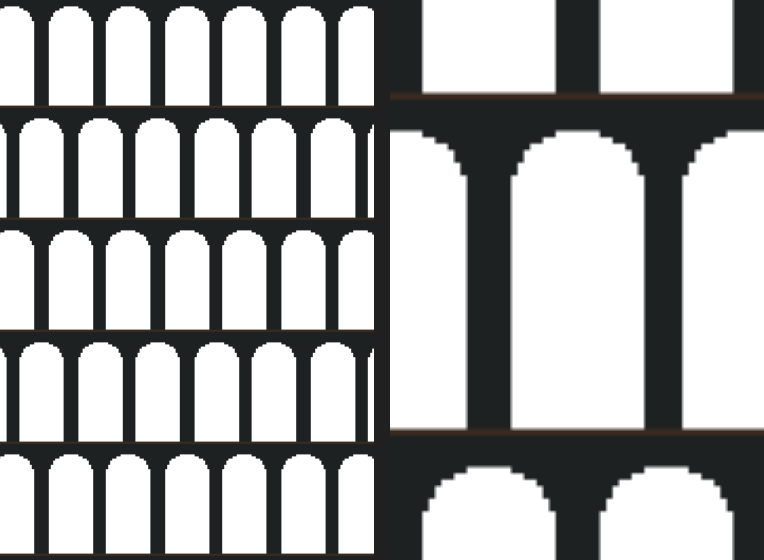
Left, the full canvas; right, a detail of the centre.
Give the GLSL for this pattern, as a Shadertoy shader.

```glsl
// Rows of tall white arched windows between dark pillars, every other row
// shifted by half a bay. The plan is drawn on a coarse grid of square blocks,
// which gives stepped arches and uneven pillars, then softened by supersampling.

#define ROWS 5.0            // rows down the canvas
#define ROW_BLOCKS 53.0     // blocks per row
#define BAY 27.5            // blocks per window bay; rounding alternates 27 and 28
#define STAGGER 14.0        // shift of odd rows, in blocks
#define SILL 3.0            // first block row of the opening
#define SPRING 41.0         // height where the arch begins
#define ARCH vec2(10.35, 9.0) // arch half width and rise
#define SOFTNESS 0.6        // edge blur, in blocks
#define WALL vec3(0.115, 0.13, 0.13)
#define LEDGE vec3(0.225, 0.165, 0.12)
#define OPENING vec3(1.0)

// Colour of the block under p, where p is in blocks
vec3 facade(vec2 p) {
    float row = floor(p.y / ROW_BLOCKS);
    float y = floor(mod(p.y, ROW_BLOCKS));
    float x = floor(p.x + 0.5) - STAGGER * mod(row, 2.0);

    // Distance from the nearest window axis, snapped to whole blocks
    float bay = floor(x / BAY + 0.5);
    float dx = abs(x - floor(bay * BAY));

    // Elliptical head above straight sides
    float rise = max(y + 0.5 - SPRING, 0.0) / ARCH.y;
    float halfWidth = ARCH.x * sqrt(max(1.0 - rise * rise, 0.0));
    bool inWindow = y >= SILL && y < SPRING + ARCH.y && dx <= halfWidth;

    // Thin ledge directly under the openings
    vec3 wall = y == SILL - 1.0 ? LEDGE : WALL;
    return inWindow ? OPENING : wall;
}

void mainImage(out vec4 fragColor, in vec2 fragCoord) {
    float blocksPerPixel = ROWS * ROW_BLOCKS / iResolution.y;
    vec2 p = (fragCoord - vec2(0.5 * iResolution.x, 0.0)) * blocksPerPixel;
    p.x -= 0.12;

    // Average a small square of samples to smooth the edges
    const int N = 5;
    float spread = max(SOFTNESS, blocksPerPixel);
    vec3 color = vec3(0.0);
    for (int j = 0; j < N; j++) {
        for (int i = 0; i < N; i++) {
            vec2 offset = (vec2(i, j) + 0.5) / float(N) - 0.5;
            color += facade(p + offset * spread);
        }
    }
    fragColor = vec4(color / float(N * N), 1.0);
}
```
